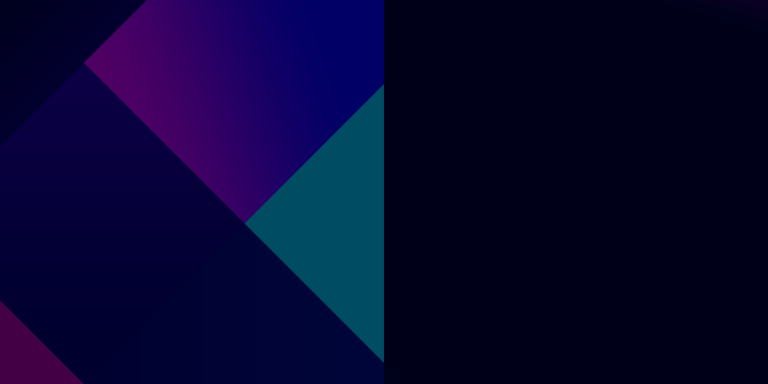
This background is drawn by a WebGL 1 fragment shader. Its source:

```glsl
precision mediump float;
// Large diagonal tiles in violet, teal and navy fill the left half; a flat
// dark panel fills the right. Tiles are split by lines in coordinates turned
// 45 degrees, then shaded with soft linear gradients.

uniform vec2 u_resolution;

// Layout, in canvas heights (canvas is 2 wide, 1 high)
const float PANEL_X = 1.0;
const vec2 CROSSING = vec2(0.637, 0.418);   // where the tiles meet
const float TILE = 0.837;                   // tile spacing along x

// Palette
const vec3 PANEL = vec3(0.0, 0.004, 0.100);
const vec3 PANEL_HAZE = vec3(0.045, 0.0, 0.140);
const vec3 CORNER_DARK = vec3(0.0, 0.0, 0.120);
const vec3 CORNER_LIGHT = vec3(0.008, 0.0, 0.175);
const vec3 NAVY_TOP = vec3(0.040, 0.0, 0.265);
const vec3 NAVY_LOW = vec3(0.0, 0.0, 0.185);
const vec3 DEEP_LEFT = vec3(0.0, 0.004, 0.185);
const vec3 DEEP_RIGHT = vec3(0.0, 0.020, 0.225);
const vec3 VIOLET = vec3(0.310, 0.0, 0.390);
const vec3 BLUE = vec3(0.0, 0.0, 0.400);
const vec3 TEAL = vec3(0.0, 0.300, 0.390);
const vec3 MAGENTA = vec3(0.265, 0.0, 0.270);

// Violet gradient: lean of its bands and its span
const float BAND_LEAN = 0.35;
const vec2 BAND_SPAN = vec2(0.16, 0.86);

// Antialiased step across a signed distance
float cover(float d, float pixel) {
  return smoothstep(-0.7 * pixel, 0.7 * pixel, d);
}

void main() {
  vec2 p = gl_FragCoord.xy / u_resolution * vec2(2.0, 1.0);
  float pixel = 1.0 / u_resolution.y;

  // Diagonal axes: one grows down-right, the other up-right
  vec2 q = p - CROSSING;
  float down = (q.x - q.y) * 0.7071;
  float up = (q.x + q.y) * 0.7071;
  float side = TILE * 0.7071;

  // Shade of each tile
  float band = p.x - BAND_LEAN * (1.0 - p.y);
  vec3 violet = mix(VIOLET, BLUE, smoothstep(BAND_SPAN.x, BAND_SPAN.y, band));
  vec3 navy = mix(NAVY_LOW, NAVY_TOP, smoothstep(0.1, 0.85, p.y));
  vec3 deep = mix(DEEP_LEFT, DEEP_RIGHT, smoothstep(0.2, 1.0, p.x));
  float cornerFade = smoothstep(0.0, 0.38, p.x + 1.0 - p.y);
  vec3 corner = mix(CORNER_DARK, CORNER_LIGHT, cornerFade);

  // Assemble the tiles on both sides of the long falling diagonal
  float pastCrossing = cover(down, pixel);
  float pastCorner = cover(down + side, pixel);
  vec3 lower = mix(navy, deep, pastCrossing);
  lower = mix(MAGENTA, lower, cover(up + side, pixel));
  vec3 upper = mix(violet, TEAL, pastCrossing);
  vec3 color = mix(lower, upper, cover(up, pixel));
  color = mix(corner, color, pastCorner);

  // Dark panel with a faint haze in its top right corner
  float haze = smoothstep(0.30, 0.0, 2.0 - p.x + 3.5 * (1.0 - p.y));
  vec3 panel = mix(PANEL, PANEL_HAZE, haze);
  color = mix(color, panel, cover(p.x - PANEL_X, pixel));

  gl_FragColor = vec4(color, 1.0);
}
```
